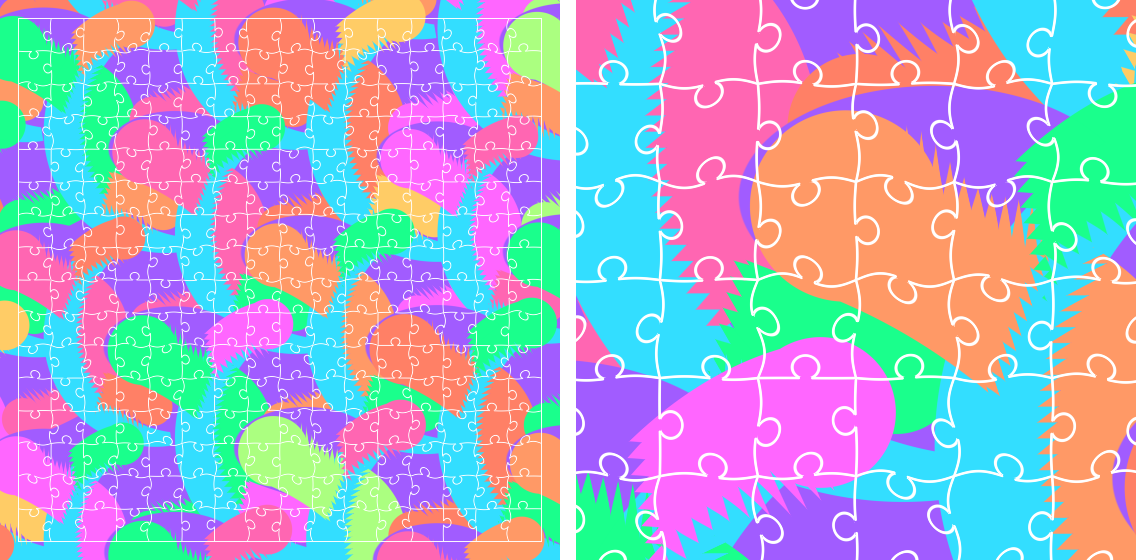
Left: the whole. Right: its middle third, enlarged.
Give the GLSL for this pattern, as a Shadertoy shader.

```glsl
#define COLUMN_PITCH 0.2344
#define ROW_PITCH 0.365
#define LATTICE_ORIGIN vec2(0.078, 0.766)
#define MOTIF_UNIT 0.13
#define SIZE_RANGE vec2(0.92, 1.14)
#define HAIR_DENSITY 14.0
#define HAIR_LENGTH 0.2
#define PIECES 16.0
#define FRAME_MARGIN 0.033
#define LINE_HALF_WIDTH 0.0008

const vec3 PURPLE = vec3(0.63, 0.36, 1.0);
const vec3 CYAN = vec3(0.2, 0.87, 1.0);
const vec3 ACCENTS[7] = vec3[7](
    vec3(1.0, 0.5, 0.4), vec3(0.1, 1.0, 0.55), vec3(1.0, 0.4, 1.0),
    vec3(1.0, 0.8, 0.4), vec3(1.0, 0.6, 0.4), vec3(0.67, 1.0, 0.5),
    vec3(1.0, 0.4, 0.7));

float hash(vec2 p) {
    return fract(sin(dot(p, vec2(127.1, 311.7))) * 43758.5453);
}

void paint(inout vec3 base, vec3 colour, float dist, float blur) {
    base = mix(base, colour, 1.0 - smoothstep(-blur, blur, dist));
}

// Edge distance with slanted pointed hairs growing outward
float fringe(float along, float outward, float hairLength) {
    float spike = abs(fract((along + 0.4 * outward) * HAIR_DENSITY) - 0.5) * 2.0;
    float slope = 2.0 * hairLength * HAIR_DENSITY;
    return (outward - hairLength * spike) / sqrt(1.0 + slope * slope);
}

// Round head with a bent body, fringed along one side and at its end
float worm(vec2 q, vec2 head, vec2 tail, float radius, float bend) {
    vec2 axis = normalize(tail - head);
    vec2 e = q - head;
    float u = dot(e, axis);
    float v = dot(e, vec2(-axis.y, axis.x)) - bend * u * u;
    float hair = HAIR_LENGTH * (0.75 + 0.25 * sin(u * 9.0));
    float side = fringe(u, v - radius * 0.55, hair);
    float end = fringe(v, u - distance(head, tail), 0.07);
    float body = max(max(side, -v - radius * 0.95), max(end, -u));
    return min(length(e) - radius, body);
}

// One crescent with its lens, worms and shade
void motif(inout vec3 col, vec2 q, vec3 first, vec3 second, float blur) {
    float outer = length(q - vec2(1.6, 0.0)) - 1.6;
    float inner = length(q - vec2(2.0, 0.05)) - 1.45;
    float cut = q.x - 1.58 + 0.17 * q.y;
    float lensBack = length(q - vec2(0.2, 0.0)) - 1.03;
    float shade = (length((q - vec2(0.0, 1.12)) / vec2(0.88, 0.5)) - 1.0) * 0.5;

    paint(col, first, worm(q, vec2(-0.3, -1.2), vec2(0.55, -0.9), 0.3, 0.1), blur);
    paint(col, PURPLE, shade, blur);
    paint(col, CYAN, max(max(outer, -inner), cut), blur);
    paint(col, first, max(fringe(q.y, inner, 0.09), lensBack), blur);
    paint(col, second, worm(q, vec2(1.57, -1.02), vec2(0.85, -0.85), 0.28, -0.1), blur);
    paint(col, first, worm(q, vec2(-0.4, 1.08), vec2(0.42, 0.78), 0.43, -0.2), blur);
    paint(col, second, worm(q, vec2(1.15, 1.4), vec2(0.42, 1.25), 0.31, 0.4), blur);
}

// Staggered lattice, layered from left to right and top to bottom
vec3 motifField(vec2 uv, float pixel) {
    vec3 col = PURPLE;
    float column = floor((uv.x - LATTICE_ORIGIN.x) / COLUMN_PITCH);
    for (int i = -2; i <= 1; i++) {
        float c = column + float(i);
        float stagger = 0.5 * mod(c, 2.0);
        float row = floor((uv.y - LATTICE_ORIGIN.y) / ROW_PITCH - stagger + 0.5);
        for (int j = 1; j >= -1; j--) {
            vec2 id = vec2(c, row + float(j));
            vec2 origin = LATTICE_ORIGIN + vec2(id.x * COLUMN_PITCH, (id.y + stagger) * ROW_PITCH);
            float size = MOTIF_UNIT * mix(SIZE_RANGE.x, SIZE_RANGE.y, hash(id + 3.7));
            int a = int(hash(id + 11.3) * 6.99);
            int b = (a + 1 + int(hash(id + 27.9) * 5.99)) % 7;
            motif(col, (uv - origin) / size, ACCENTS[a], ACCENTS[b], 0.7 * pixel / size);
        }
    }
    return col;
}

// Distance to the nearest horizontal seam, with a wave and a knob per piece
float seam(vec2 g, float seed) {
    float line = floor(g.y + 0.5);
    float v = g.y - line;
    if (line < 0.5 || line > PIECES - 0.5) return abs(v);
    vec2 id = vec2(floor(g.x), line) + seed;
    float u = fract(g.x) - 0.5;
    v -= 0.07 * (hash(id + 5.1) * 2.0 - 1.0) * sin(6.2832 * u);
    v *= hash(id) < 0.5 ? -1.0 : 1.0;
    float x = abs(u - 0.16 * (hash(id + 9.4) - 0.5));
    float straight = length(vec2(max(0.07 - x, 0.0), v));
    float knob = abs(length(vec2(x * 0.88, v - 0.11)) - 0.12);
    return v > 0.0125 ? min(straight, knob) : straight;
}

void mainImage(out vec4 fragColor, in vec2 fragCoord) {
    float pixel = 1.0 / iResolution.y;
    vec2 uv = fragCoord * pixel;
    vec3 col = motifField(uv, pixel);

    // Jigsaw seams inside a straight frame
    float pieceSize = (1.0 - 2.0 * FRAME_MARGIN) / PIECES;
    vec2 g = (uv - FRAME_MARGIN) / pieceSize;
    vec2 toFrame = abs(uv - 0.5) - (0.5 - FRAME_MARGIN);
    float outside = max(toFrame.x, toFrame.y);
    float cutLine = min(seam(g, 0.0), seam(g.yx, 57.0)) * pieceSize;
    float dist = outside > 0.0 ? outside : min(cutLine, -outside);
    paint(col, vec3(1.0), dist - LINE_HALF_WIDTH, 0.6 * pixel);

    fragColor = vec4(col, 1.0);
}
```
